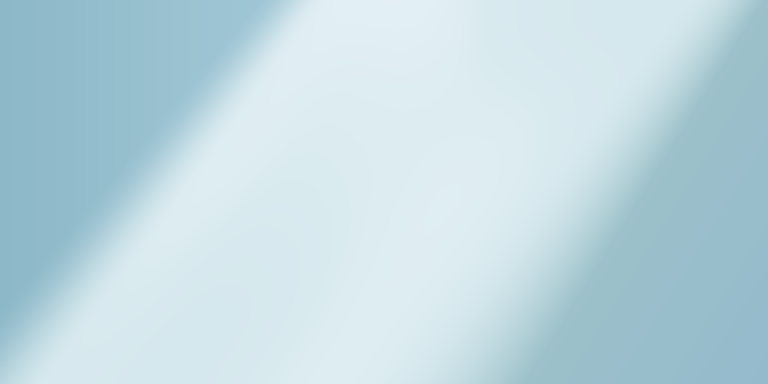
A Shadertoy shader for this background:

```glsl
// A wide, soft beam of pale light slants across a dusty blue backdrop.
// Two slanted ramps of different softness bound the beam; gaussian
// streaks and a faint fold near the top vary the light inside it.

// Backdrop colours
const vec3 LEFT_FAR   = vec3(0.550, 0.720, 0.782);
const vec3 LEFT_NEAR  = vec3(0.625, 0.775, 0.835);
const vec3 RIGHT_NEAR = vec3(0.615, 0.755, 0.792);
const vec3 RIGHT_FAR  = vec3(0.580, 0.730, 0.800);

// Beam colours
const vec3 BEAM_BASE   = vec3(0.835, 0.910, 0.928);
const vec3 BEAM_BRIGHT = vec3(0.895, 0.942, 0.962);

// Boundary positions at the bottom and top, in canvas heights
const vec2 LEFT_OUTER  = vec2(-0.17, 0.67);
const vec2 LEFT_INNER  = vec2(0.13, 0.85);
const vec2 RIGHT_INNER = vec2(0.98, 1.78);
const vec2 RIGHT_OUTER = vec2(1.37, 1.99);
const float RIGHT_SHAPE = 0.60;

// Streaks inside the beam: positions at the bottom and top, and widths
const vec2 EDGE_STREAK = vec2(0.16, 0.90);
const vec2 CORE_STREAK = vec2(0.86, 1.52);
const float EDGE_WIDTH = 0.13;
const float CORE_WIDTH = 0.20;
const vec2 GLOW_CENTRE = vec2(1.06, 1.05);
const vec2 GLOW_SIZE   = vec2(0.25, 0.36);
const float FOLD_X     = 1.21;

// Horizontal position of a slanted line at height y
float lineX(vec2 ends, float y) {
    return mix(ends.x, ends.y, y);
}

float gaussian(float d, float width) {
    float t = d / width;
    return exp(-t * t);
}

vec3 backdrop(vec2 p) {
    float towardBeam = smoothstep(-0.1, 0.75, p.x);
    vec3 leftSide = mix(LEFT_FAR, LEFT_NEAR, towardBeam);
    float awayFromBeam = (p.x - lineX(RIGHT_OUTER, p.y)) / 0.62;
    vec3 rightSide = mix(RIGHT_NEAR, RIGHT_FAR, clamp(awayFromBeam, 0.0, 1.0));
    return mix(leftSide, rightSide, smoothstep(0.7, 1.3, p.x));
}

// Coverage of the beam: 0 outside, 1 well inside
float beamMask(vec2 p) {
    float leftRamp = smoothstep(lineX(LEFT_OUTER, p.y), lineX(LEFT_INNER, p.y), p.x);
    float outer = lineX(RIGHT_OUTER, p.y);
    float inner = lineX(RIGHT_INNER, p.y);
    float u = clamp((outer - p.x) / (outer - inner), 0.0, 1.0);
    return leftRamp * smoothstep(0.0, 1.0, pow(u, RIGHT_SHAPE));
}

vec3 beamColor(vec2 p) {
    float edge = gaussian(p.x - lineX(EDGE_STREAK, p.y), EDGE_WIDTH);
    edge *= mix(0.15, 0.55, smoothstep(0.0, 0.6, p.y));

    float core = 0.60 * gaussian(p.x - lineX(CORE_STREAK, p.y), CORE_WIDTH);
    core *= 1.0 - smoothstep(0.45, 0.95, p.y);

    // The upper glow drops off faster on the right, forming the fold
    vec2 g = (p - GLOW_CENTRE) / GLOW_SIZE;
    float glow = 0.85 * exp(-dot(g, g));
    float fold = smoothstep(FOLD_X - 0.04, FOLD_X + 0.05, p.x);
    glow *= 1.0 - 0.6 * fold * smoothstep(0.55, 1.0, p.y);

    float body = 0.30 * gaussian(p.x - 0.92, 0.40) * smoothstep(0.1, 0.6, p.y);
    float light = 1.0 - (1.0 - edge) * (1.0 - core) * (1.0 - glow) * (1.0 - body);
    return mix(BEAM_BASE, BEAM_BRIGHT, light);
}

void mainImage(out vec4 fragColor, in vec2 fragCoord) {
    // Fit the design to a canvas two units wide and one unit high
    vec2 p = fragCoord / iResolution.xy * vec2(2.0, 1.0);
    vec3 color = mix(backdrop(p), beamColor(p), beamMask(p));
    fragColor = vec4(color, 1.0);
}
```
